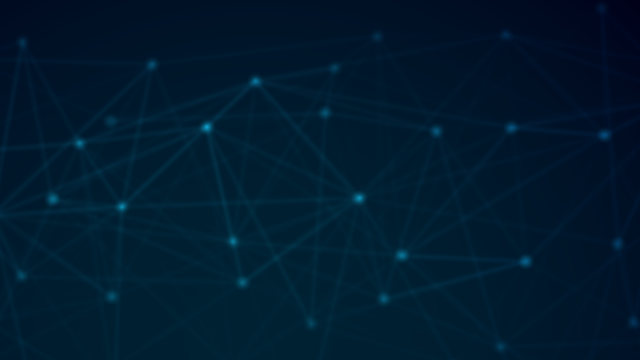
A Shadertoy shader for this background:

```glsl
#define COLS 9
#define ROWS 5
#define COUNT (COLS * ROWS)
#define CELL 0.254
#define REACH 0.76
#define LINK_SHARE 0.72
#define LINE_WIDTH 0.0078
#define NODE_RADIUS 0.0225
#define DEEP vec3(0.0, 0.004, 0.098)
#define GLOW vec3(0.0, 0.130, 0.198)
#define CYAN vec3(0.012, 0.105, 0.122)
#define BLUE vec3(0.003, 0.060, 0.125)

vec2 hash2(vec2 p) {
    vec3 q = fract(p.xyx * vec3(0.1031, 0.1030, 0.0973));
    q += dot(q, q.yzx + 33.33);
    return fract((q.xx + q.yz) * q.zy);
}

// Brightness of the network, strongest across the middle
float band(float y) {
    float k = (y - 0.49) / 0.32;
    return mix(0.26, 1.0, exp(-k * k));
}

// Jittered grid point: position in xy, strength in z
vec3 makeNode(int index) {
    vec2 cell = vec2(index % COLS, index / COLS);
    vec2 jitter = hash2(cell + 17.0);
    vec2 pos = (cell - 0.5 + 0.95 * (jitter - 0.5)) * CELL;
    float power = hash2(cell + 71.0).x;
    return vec3(pos, band(pos.y) * mix(0.5, 1.0, power * power));
}

float segmentDistance(vec2 p, vec2 a, vec2 b) {
    vec2 ab = b - a;
    float t = clamp(dot(p - a, ab) / dot(ab, ab), 0.0, 1.0);
    return length(p - a - ab * t);
}

vec3 background(vec2 p) {
    vec2 q = (p - vec2(0.72, 0.08)) * vec2(0.72, 0.82);
    return mix(GLOW, DEEP, min(dot(q, q) / 1.15, 1.0));
}

void mainImage(out vec4 fragColor, in vec2 fragCoord) {
    vec2 p = fragCoord / iResolution.y;
    float aspect = iResolution.x / iResolution.y;

    vec3 nodes[COUNT];
    for (int i = 0; i < COUNT; i++) nodes[i] = makeNode(i);

    float lines = 0.0;
    float dots = 0.0;
    for (int i = 0; i < COUNT; i++) {
        vec3 a = nodes[i];

        // Soft round node
        float d = length(p - a.xy);
        dots += a.z * (1.0 - smoothstep(0.3, 1.15, d / NODE_RADIUS));

        // Blurred links within reach; strong nodes become hubs with more of them
        for (int j = i + 1; j < COUNT; j++) {
            vec3 b = nodes[j];
            float span = length(b.xy - a.xy);
            if (span > REACH) continue;
            vec2 chance = hash2(vec2(i, j) + 5.0);
            float strength = 0.5 * (a.z + b.z);
            if (chance.x > LINK_SHARE * mix(0.4, 1.0, strength)) continue;
            float k = segmentDistance(p, a.xy, b.xy) / LINE_WIDTH;
            float weight = mix(0.16, 1.0, chance.y * chance.y) * strength;
            lines += weight * mix(1.0, 0.65, span / REACH) * exp(-k * k);
        }
    }

    // The ink turns bluer towards the right and the top
    float cool = smoothstep(0.5, 1.0, p.x / aspect) * 0.7 + 0.3 * smoothstep(0.5, 1.0, p.y);
    vec3 ink = mix(CYAN, BLUE, cool);
    vec3 color = background(p) + ink * lines;
    color += mix(CYAN, ink, 0.25) * dots * 1.9;
    fragColor = vec4(color, 1.0);
}
```
